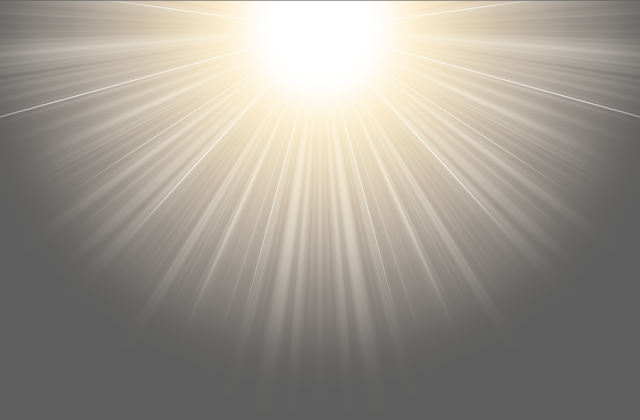
Reproduce this background procedurally as a WebGL 2 fragment shader.

```glsl
#version 300 es
precision highp float;
// Light burst near the top edge of a grey field: a warm radial glow and
// mirrored rays. Polar coordinates around the source drive hashed streaks,
// a few placed beams and thin bright lines, all fading with distance.

#define SOURCE_DROP 0.070
#define GLOW_RADIUS 0.86
#define CORE_RADIUS 0.27
#define STREAK_GAIN 0.17
#define BEAM_GAIN 0.24
#define LINE_GAIN 0.62
#define LINE_WIDTH 0.0013

uniform vec2 u_resolution;
out vec4 fragColor;

const vec3 GREY = vec3(0.376, 0.374, 0.372);
const vec3 TAUPE = vec3(0.625, 0.590, 0.555);
const vec3 SAND = vec3(0.815, 0.755, 0.660);
const vec3 CREAM = vec3(0.985, 0.925, 0.785);
const vec3 RAY_LIGHT = vec3(1.0, 0.98, 0.93);

// Beam: angle from straight down, half width, length, strength
const vec4 BEAMS[11] = vec4[11](
  vec4(0.000, 0.012, 0.90, 0.55), vec4(0.077, 0.022, 0.93, 0.85),
  vec4(0.150, 0.038, 0.94, 1.10), vec4(0.243, 0.022, 0.92, 0.65),
  vec4(0.426, 0.030, 0.80, 0.65), vec4(0.548, 0.026, 0.91, 0.95),
  vec4(0.755, 0.032, 0.88, 1.00), vec4(0.824, 0.020, 0.88, 0.70),
  vec4(0.935, 0.026, 0.90, 0.85), vec4(1.153, 0.026, 0.77, 0.80),
  vec4(1.480, 0.050, 1.05, 0.90));

// Thin line: angle, length, strength
const vec3 LINES[6] = vec3[6](
  vec3(0.260, 0.76, 0.90), vec3(0.500, 0.56, 0.30),
  vec3(0.742, 0.73, 1.00), vec3(0.993, 0.75, 0.70),
  vec3(1.304, 1.05, 1.00), vec3(1.708, 0.62, 0.90));

float hash(uint n) {
  n = (n ^ 61u) ^ (n >> 16);
  n *= 9u;
  n ^= n >> 4;
  n *= 668265u;
  n ^= n >> 15;
  return float(n & 65535u) / 65535.0;
}

// Radial colour ramp from the hot core to the surrounding grey
vec3 glow(float r) {
  vec3 c = mix(GREY, TAUPE, smoothstep(GLOW_RADIUS, 0.52, r));
  c = mix(c, SAND, smoothstep(0.62, 0.36, r));
  c = mix(c, CREAM, smoothstep(0.45, 0.20, r));
  return mix(c, vec3(1.0), smoothstep(CORE_RADIUS, 0.11, r));
}

// Soft random streaks; every angular cell has its own strength and length
float streaks(float angle, float r) {
  float sum = 0.0;
  float frequency = 17.0;
  for (int layer = 0; layer < 4; layer++) {
    float t = angle * frequency;
    float cell = floor(t);
    float blend = smoothstep(0.15, 0.85, t - cell);
    uint id = uint(cell) + uint(layer) * 311u + 17u;
    float a = hash(id);
    float b = hash(id + 1u);
    float reach = mix(0.50, 0.84, mix(a, b, blend));
    reach += 0.25 * smoothstep(1.25, 1.42, angle);
    sum += mix(a * a, b * b, blend) * (1.0 - smoothstep(reach * 0.5, reach, r));
    frequency *= 1.83;
  }
  return sum * 0.75;
}

float beams(float angle, float r) {
  float sum = 0.0;
  for (int i = 0; i < BEAMS.length(); i++) {
    vec4 b = BEAMS[i];
    float profile = 1.0 - smoothstep(b.y * 0.3, b.y, abs(angle - b.x));
    sum += b.w * profile * (1.0 - smoothstep(b.z * 0.42, b.z, r));
  }
  return sum;
}

float thinLines(float angle, float r, float pixel) {
  float sum = 0.0;
  for (int i = 0; i < LINES.length(); i++) {
    vec3 l = LINES[i];
    float d = r * abs(sin(angle - l.x));
    float edge = 1.0 - smoothstep(LINE_WIDTH - 0.5 * pixel, LINE_WIDTH + 0.7 * pixel, d);
    sum += l.z * edge * (1.0 - smoothstep(l.y * 0.55, l.y, r));
  }
  return sum;
}

void main() {
  float pixel = 1.0 / u_resolution.y;
  vec2 p = (gl_FragCoord.xy - vec2(0.5 * u_resolution.x, 0.0)) * pixel;
  float depth = 1.0 - p.y;
  vec2 ray = vec2(abs(p.x), depth - SOURCE_DROP);
  float r = max(length(ray), 0.0001);
  float angle = atan(ray.x, ray.y);

  vec3 color = glow(r);
  float fadeIn = smoothstep(0.06, 0.28, r);
  float light = STREAK_GAIN * streaks(angle, r) + BEAM_GAIN * beams(angle, r);
  color = mix(color, RAY_LIGHT, clamp(light * fadeIn, 0.0, 0.8));
  color = mix(color, vec3(1.0), min(LINE_GAIN * thinLines(angle, r, pixel) * fadeIn, 1.0));

  // Thin shaded rim along the top edge
  float rim = 1.0 - smoothstep(0.001, 0.001 + pixel, depth);
  color = mix(color, GREY, 0.6 * rim);
  fragColor = vec4(color, 1.0);
}
```
